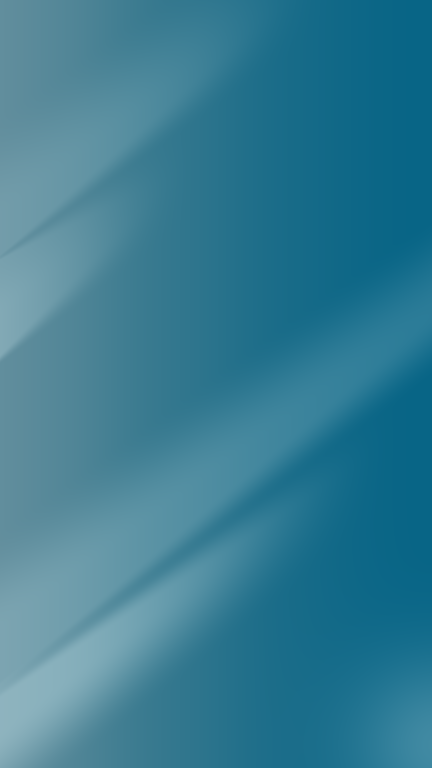
Give the GLSL for this background, as a Shadertoy shader.

```glsl
const vec3 SHEEN = vec3(0.72, 0.84, 0.87);

// Soft-edged stripe: rises from a over riseWidth, falls to b over fallWidth
float stripe(float s, float a, float b, float riseWidth, float fallWidth) {
    return smoothstep(a, a + riseWidth, s) * (1.0 - smoothstep(b - fallWidth, b, s));
}

// Horizontal gradient from grey teal to deep blue
vec3 backdrop(float x) {
    vec3 c = mix(vec3(0.41, 0.57, 0.625), vec3(0.26, 0.495, 0.57), smoothstep(-0.15, 0.40, x));
    c = mix(c, vec3(0.13, 0.435, 0.54), smoothstep(0.15, 0.68, x));
    return mix(c, vec3(0.03, 0.395, 0.525), smoothstep(0.45, 1.0, x));
}

void mainImage(out vec4 fragColor, in vec2 fragCoord) {
    vec2 uv = fragCoord / iResolution.xy;
    float x = uv.x;

    // Distance down the canvas, measured across the slanted stripes
    float s = 1.0 - uv.y + 0.411 * x;
    float blur = 0.006 + 0.12 * x;

    vec3 color = backdrop(x);

    // Upper pair of stripes, fading out towards the right
    float veil = stripe(s, 0.15, 0.338 + 0.02 * x, 0.13, blur);
    color = mix(color, SHEEN, veil * 0.20 * (1.0 - smoothstep(0.25, 0.78, x)));

    float ray = stripe(s, 0.333, 0.474, 0.006 + 0.15 * x, 0.012 + 0.18 * x);
    float rayGlow = 0.34 + 0.16 * smoothstep(0.33, 0.41, s);
    color = mix(color, SHEEN, ray * rayGlow * (1.0 - smoothstep(-0.22, 0.46, x)));

    // Long stripe crossing the whole width
    float beam = stripe(s, 0.69, 0.905, 0.13, 0.015 + 0.07 * x);
    color = mix(color, SHEEN, beam * mix(0.31, 0.20, x));

    // Brightest stripe at the lower left
    float shaft = stripe(s, 0.885, 1.07 - 0.03 * x, 0.025 + 0.05 * x, 0.12);
    color = mix(color, SHEEN, shaft * 0.52 * (1.0 - smoothstep(0.1, 0.92, x)));

    // Glow in the lower right corner
    float corner = length((uv - vec2(1.02, 0.03)) * vec2(0.5625, 1.0));
    color = mix(color, SHEEN, 0.33 * exp(-corner * corner / 0.013));

    fragColor = vec4(color, 1.0);
}
```
